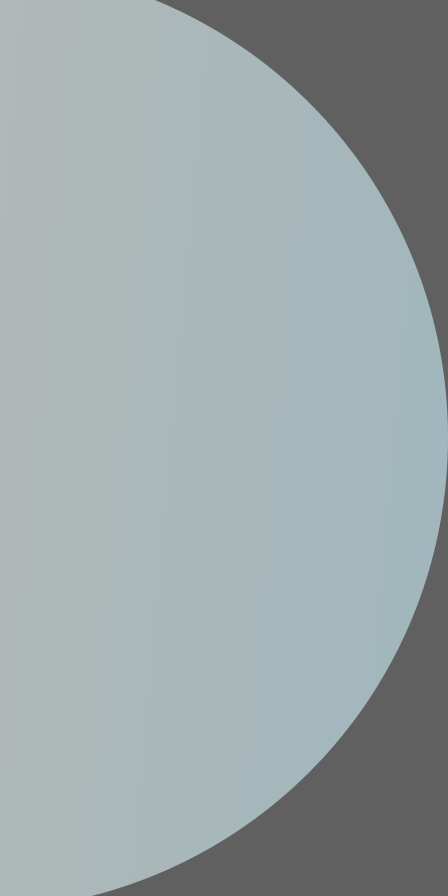
Write a WebGL 2 fragment shader that draws this background.

```glsl
#version 300 es
precision highp float;
// A large pale disc, cut off by the left, top and bottom edges, on flat grey.
// The disc is a circle distance function filled with a slightly tilted
// linear gradient from warm grey to soft blue. Lengths are in canvas heights.

#define DISC_CENTER vec2(-0.028, 0.5117)
#define DISC_RADIUS 0.528
#define GRADIENT_TILT 0.09
#define GRADIENT_SPAN 0.59
#define BACKDROP_GREY vec3(0.378)
#define WARM_GREY vec3(0.695, 0.722, 0.716)
#define SOFT_BLUE vec3(0.625, 0.716, 0.742)

uniform vec2 u_resolution;
out vec4 fragColor;

float circleDistance(vec2 p, vec2 center, float radius) {
    return length(p - center) - radius;
}

// Runs from left to right, with bands leaning left towards the bottom.
vec3 discColor(vec2 p) {
    float t = (p.x + GRADIENT_TILT * (1.0 - p.y)) / GRADIENT_SPAN;
    return mix(WARM_GREY, SOFT_BLUE, clamp(t, 0.0, 1.0));
}

void main() {
    // Keep the 1:2 layout fitted to the canvas at any size.
    vec2 p = gl_FragCoord.xy / u_resolution * vec2(0.5, 1.0);
    float pixel = 1.0 / u_resolution.y;

    // Antialiased disc over the backdrop.
    float edge = circleDistance(p, DISC_CENTER, DISC_RADIUS);
    float coverage = clamp(0.5 - edge / pixel, 0.0, 1.0);
    fragColor = vec4(mix(BACKDROP_GREY, discColor(p), coverage), 1.0);
}
```
